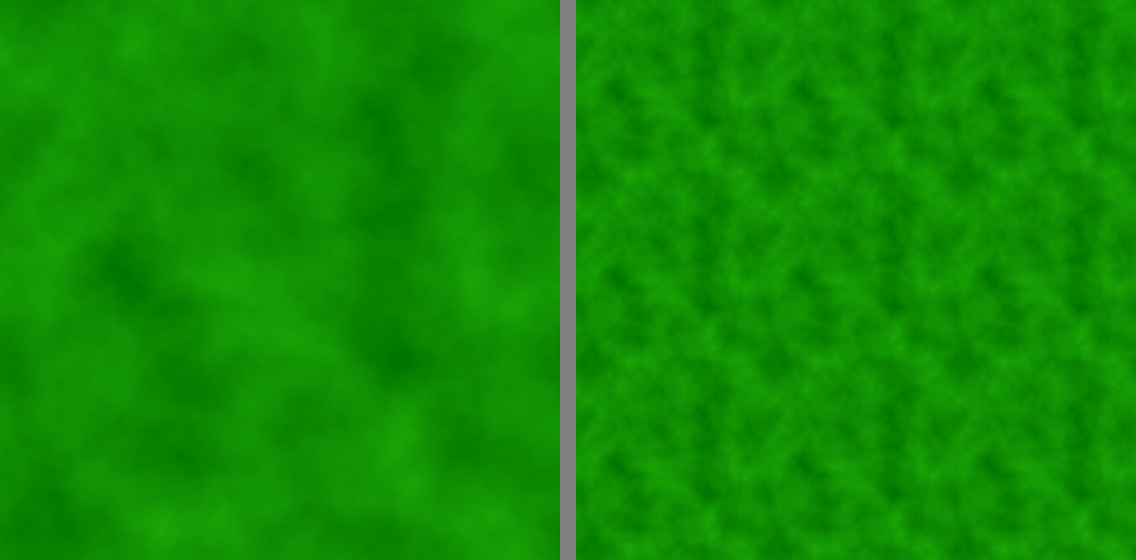
Left, the tile; right, the same tile 3 across and 3 down.
A Shadertoy shader for this texture:

```glsl
const float BASE_REPEATS = 5.0;   // noise cells across the canvas in the first octave
const int OCTAVES = 6;
const float GAIN = 0.5;
const float CONTRAST = 1.0;
const uint SEED = 17u;
const float TAU = 6.28319;

// Colour ramp from deep shade to bright patches, with the noise level of each stop
const int STOPS = 7;
const vec3 RAMP[STOPS] = vec3[STOPS](
    vec3(0.00, 0.38, 0.00),
    vec3(0.00, 0.46, 0.00),
    vec3(0.04, 0.52, 0.00),
    vec3(0.06, 0.56, 0.01),
    vec3(0.07, 0.59, 0.01),
    vec3(0.10, 0.64, 0.02),
    vec3(0.20, 0.70, 0.05));
const float LEVELS[STOPS] = float[STOPS](-1.28, -0.70, -0.26, 0.04, 0.26, 0.62, 1.07);

uint scramble(uint x) {
    x = (x ^ (x >> 16)) * 0x7feb352du;
    x = (x ^ (x >> 15)) * 0x846ca68bu;
    return x ^ (x >> 16);
}

// Unit gradient of a lattice point, wrapped to the period
vec2 gradient(vec2 cell, float period, uint seed) {
    uvec2 c = uvec2(mod(cell, period));
    uint h = scramble(c.x + scramble(c.y + scramble(seed)));
    float angle = TAU * float(h & 0xffffu) / 65536.0;
    return vec2(cos(angle), sin(angle));
}

float gradientNoise(vec2 p, float period, uint seed) {
    vec2 i = floor(p);
    vec2 f = p - i;
    vec2 u = f * f * f * (f * (f * 6.0 - 15.0) + 10.0);
    vec2 e = vec2(1.0, 0.0);
    float a = dot(gradient(i, period, seed), f);
    float b = dot(gradient(i + e.xy, period, seed), f - e.xy);
    float c = dot(gradient(i + e.yx, period, seed), f - e.yx);
    float d = dot(gradient(i + e.xx, period, seed), f - e.xx);
    return mix(mix(a, b, u.x), mix(c, d, u.x), u.y);
}

// Octaves are shifted against each other so that their lattices do not line up
float cloudNoise(vec2 uv) {
    float sum = 0.0;
    float amplitude = 1.0;
    float period = BASE_REPEATS;
    for (int k = 0; k < OCTAVES; k++) {
        vec2 shift = float(k) * vec2(0.37, 0.71);
        sum += amplitude * gradientNoise(uv * period + shift, period, SEED + uint(k));
        amplitude *= GAIN;
        period *= 2.0;
    }
    return sum;
}

vec3 rampColor(float level) {
    vec3 color = RAMP[0];
    for (int k = 1; k < STOPS; k++) {
        float t = (level - LEVELS[k - 1]) / (LEVELS[k] - LEVELS[k - 1]);
        color = mix(color, RAMP[k], clamp(t, 0.0, 1.0));
    }
    return color;
}

void mainImage(out vec4 fragColor, in vec2 fragCoord) {
    vec2 uv = fragCoord / iResolution.xy;
    fragColor = vec4(rampColor(CONTRAST * cloudNoise(uv)), 1.0);
}
```
